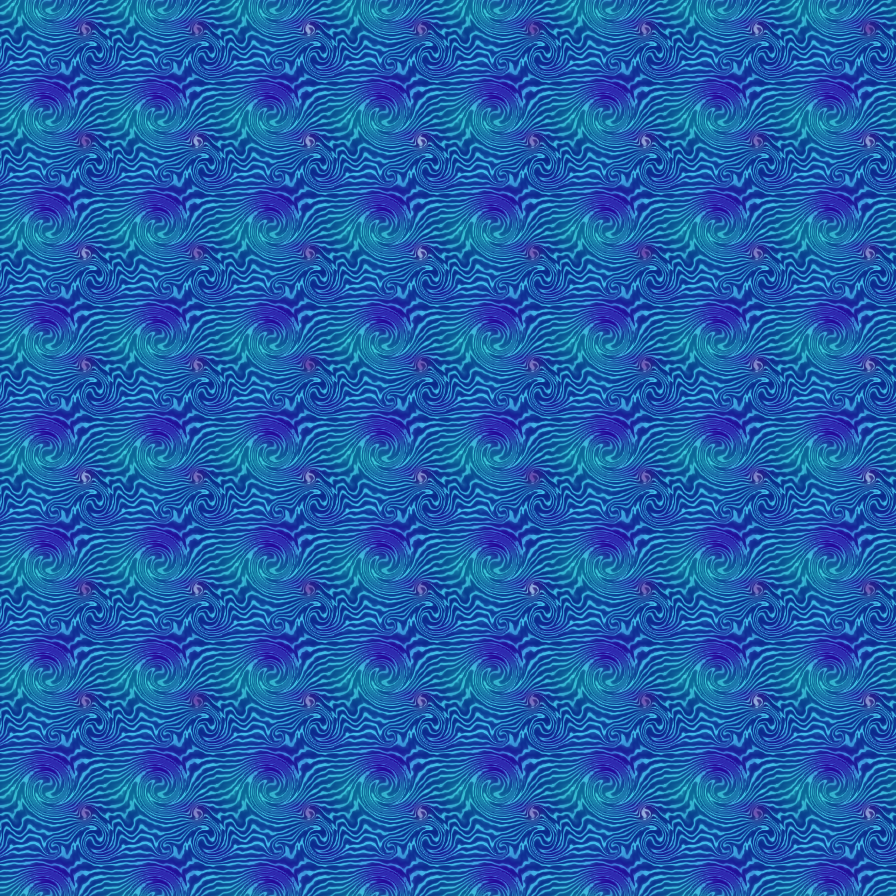
Reproduce this pattern procedurally as a Shadertoy shader.

```glsl
float hash(vec2 p) {
    p = fract(p * vec2(0.1031, 0.1137));
    p += dot(p, p.yx + 33.33);
    return fract((p.x + p.y) * p.x * 91.7);
}

// Value noise on a lattice that wraps after n cells
float wrappedNoise(vec2 p, float n) {
    vec2 i = floor(p), f = fract(p);
    f = f * f * (3.0 - 2.0 * f);
    vec2 a = mod(i, n), b = mod(i + 1.0, n);
    return mix(mix(hash(a), hash(vec2(b.x, a.y)), f.x),
               mix(hash(vec2(a.x, b.y)), hash(b), f.x), f.y);
}

// Shortest offset from a centre that recurs in every tile
vec2 tileOffset(vec2 p, vec2 centre) {
    return fract(p - centre + 0.5) - 0.5;
}

float glow(vec2 p, vec2 centre, vec2 size) {
    vec2 d = tileOffset(p, centre) / size;
    return exp(-dot(d, d));
}

// Displacement produced by twisting the plane around a centre
vec2 swirl(vec2 p, vec2 centre, float radius, float turn) {
    vec2 d = tileOffset(p, centre);
    float a = turn * exp(-dot(d, d) / (radius * radius));
    return mat2(cos(a), sin(a), -sin(a), cos(a)) * d - d;
}

void mainImage(out vec4 fragColor, in vec2 fragCoord) {
    vec2 p = fragCoord / iResolution.xy * 8.0;
    float variation = hash(floor(p) + 17.0);

    // Vortices
    vec2 q = p;
    q += swirl(p, vec2(0.43, 0.97), 0.18, 6.2);
    q += swirl(p, vec2(0.76, 0.74), 0.07, -4.5);
    q += swirl(p, vec2(0.85, 0.50), 0.14, 4.8);
    q += swirl(p, vec2(0.48, 0.43), 0.07, -4.2);

    // Ragged bends, strongest in the zigzag patch
    float bend = wrappedNoise(q * 4.0, 4.0) - 0.5;
    float jag = wrappedNoise(q * 17.0, 17.0) - 0.5;
    float grain = wrappedNoise(p * 31.0, 31.0) - 0.5;
    float zigzag = glow(p, vec2(0.12, 0.58), vec2(0.16, 0.12));
    q.y += 0.07 * bend + 0.035 * jag + 0.014 * grain;
    q.y += 0.07 * zigzag * sin(6.28318 * (4.0 * p.x + p.y));

    // Fine contour lines with a soft halo, faded where they become too dense
    float phase = q.y * 16.0;
    float density = fwidth(phase);
    float d = abs(fract(phase) - 0.5);
    float aa = max(0.07, 0.6 * density);
    float core = 1.0 - smoothstep(0.14 - aa, 0.14 + aa, d);
    float halo = 0.5 - 0.5 * cos(6.28318 * phase);
    float line = mix(0.7 * core + 0.3 * halo, 0.35, smoothstep(0.4, 0.9, density));

    // Brightness drifts along each line
    float drift = wrappedNoise(q * 12.0 + 0.5, 12.0);
    line *= 0.78 + 0.36 * drift;

    // Colour patches under the lines
    float teal = glow(p, vec2(0.28, 0.95), vec2(0.42, 0.23));
    float violet = glow(p, vec2(0.45, 0.18), vec2(0.24, 0.16));
    violet = max(violet, 0.6 * glow(p, vec2(0.70, 0.79), vec2(0.20, 0.06)));
    violet = max(violet, 0.4 * glow(p, vec2(0.95, 0.38), vec2(0.15, 0.07)));
    float eye = glow(p, vec2(0.76, 0.74), vec2(0.07));
    float patches = wrappedNoise(p * 4.0 + 0.5, 4.0);

    vec3 ground = mix(vec3(0.02, 0.10, 0.50), vec3(0.06, 0.27, 0.62), patches);
    ground = mix(ground, vec3(0.04, 0.42, 0.59), min(1.1 * teal, 1.0));
    ground = mix(ground, vec3(0.14, 0.04, 0.60), min(1.2 * violet, 1.0));
    ground = mix(ground, vec3(0.20, 0.14, 0.48), 0.7 * eye);

    vec3 ink = mix(vec3(0.26, 0.74, 0.92), vec3(0.24, 0.80, 0.85), teal);
    ink = mix(ink, vec3(0.27, 0.34, 0.86), 0.85 * violet);
    ink = mix(ink, mix(vec3(0.45, 0.30, 0.70), vec3(0.68, 0.78, 0.94), variation), eye);

    fragColor = vec4(mix(ground, ink, clamp(line, 0.0, 1.0)), 1.0);
}
```
